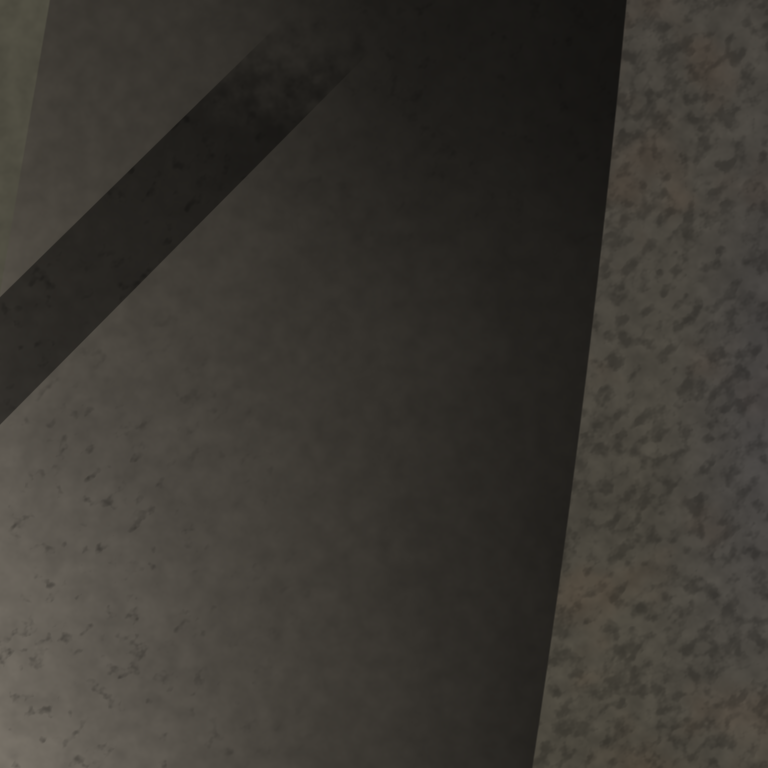
Give the GLSL for this background, as a three.js fragment shader.

```glsl
// Weathered grey stone wall: a shaded slanted panel, a diagonal shadow band and mottled side strips.
#define EDGE_SOFT 0.0016
#define BAND_SHADE 0.55
#define MOTTLE_SCALE 58.0
#define PANEL_GRAIN 0.17
#define SIDE_GRAIN 0.26
#define FLECK_SCALE 72.0
#define FLECK_DEPTH 0.3
#define BLOTCH_DEPTH 0.2
#define STONE_TINT vec3(1.045, 0.985, 0.885)

varying vec2 vUv;

float hash(vec2 p) {
  vec3 q = fract(vec3(p.xyx) * 0.1031);
  q += dot(q, q.yzx + 33.33);
  return fract((q.x + q.y) * q.z);
}

float valueNoise(vec2 p) {
  vec2 cell = floor(p), f = fract(p);
  f = f * f * (3.0 - 2.0 * f);
  float low = mix(hash(cell), hash(cell + vec2(1.0, 0.0)), f.x);
  float high = mix(hash(cell + vec2(0.0, 1.0)), hash(cell + 1.0), f.x);
  return mix(low, high, f.y);
}

// Layered noise, centred on zero
float mottle(vec2 p) {
  float sum = 0.0, weight = 0.5;
  for (int i = 0; i < 3; i++) {
    sum += weight * (valueNoise(p) - 0.5);
    p = mat2(1.6, 1.2, -1.2, 1.6) * p + 17.3;
    weight *= 0.5;
  }
  return sum;
}

// Soft irregular dark spots, stretched along the rising diagonal
float flecks(vec2 p, float threshold) {
  vec2 q = vec2(0.6 * (p.x + p.y), 0.8 * (p.y - p.x));
  return smoothstep(threshold, threshold + 0.35, mottle(q + 90.0));
}

float below(float edge, float x) {
  return 1.0 - smoothstep(edge - EDGE_SOFT, edge + EDGE_SOFT, x);
}

void main() {
  vec2 p = vUv;
  float fine = mottle(p * MOTTLE_SCALE);
  float broad = mottle(p * 9.0 + 40.0);

  // Panel lit from the lower left, sooty toward the upper right
  float rightEdge = 0.693 + 0.123 * p.y + 0.03 * p.y * (1.0 - p.y);
  float leftEdge = 0.065 - 0.17 * (1.0 - p.y);
  float across = clamp(p.x / rightEdge, 0.0, 1.0);
  float light = mix(0.43 - 0.195 * p.y, 0.137 - 0.03 * p.y, pow(across, 0.94));
  float soot = smoothstep(0.24, 0.54, p.x) * smoothstep(0.5, 0.95, p.y);
  light *= 1.0 - 0.26 * soot;

  // Diagonal band: the upper side melts away before the lower one
  float bandTop = 0.613 + 0.98 * p.x;
  float bandBottom = 0.447 + 1.008 * p.x;
  float band = below(bandTop, p.y) * (1.0 - below(bandBottom, p.y));
  float fade = p.x + 0.8 * (p.y - bandBottom) + 0.08 * broad + 0.08 * fine;
  band *= 1.0 - smoothstep(0.36, 0.52, fade);
  light *= mix(1.0, BAND_SHADE, band);

  // Panel wear
  float litCorner = (1.0 - smoothstep(0.1, 0.5, p.x)) * (1.0 - smoothstep(0.35, 0.7, p.y));
  float pits = flecks(p * FLECK_SCALE, 0.1);
  light *= 1.0 + PANEL_GRAIN * (fine + 0.6 * broad);
  light *= 1.0 - FLECK_DEPTH * pits * max(litCorner, max(0.9 * band, 0.7 * soot));
  vec3 panel = light * mix(STONE_TINT, vec3(1.04, 0.985, 0.9), litCorner);

  // Right strip with rusty and bluish stains
  float rim = p.x - rightEdge;
  float blue = smoothstep(0.08, 0.28, rim) * exp(-8.0 * (p.y - 0.5) * (p.y - 0.5));
  float rust = smoothstep(0.0, 0.3, mottle(p * 13.0 + 12.0)) * (1.0 - 0.7 * blue);
  vec3 side = mix(vec3(0.303, 0.287, 0.249), vec3(0.278, 0.264, 0.24), p.y);
  side = mix(side, vec3(0.271, 0.264, 0.27), 0.75 * blue);
  side += rust * vec3(0.016, 0.001, -0.006);
  side *= 1.0 + SIDE_GRAIN * fine + 0.13 * broad;
  side *= 1.0 - BLOTCH_DEPTH * flecks(p * 76.0 + 7.0, -0.08);

  // Pale strip on the left
  vec3 strip = vec3(0.305, 0.296, 0.252) * (1.0 + 0.2 * fine);

  vec3 color = mix(side, panel, below(rightEdge, p.x));
  color = mix(color, strip, below(leftEdge, p.x));
  gl_FragColor = vec4(color, 1.0);
}
```
